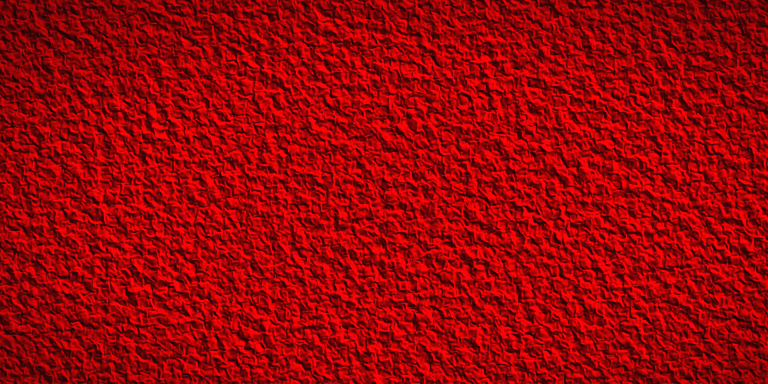
Reproduce this texture procedurally as a Shadertoy shader.

```glsl
// Rough red stucco wall under slanting light, darker at its corners.

const vec2 LIGHT_DIR = vec2(0.66, 0.75);
const float RED_BASE = 0.655;
const float RED_RANGE = 0.56;
const float GREEN = 0.02;
const float BLUE = 0.027;

float hash(vec2 cell) {
    vec3 h = fract(cell.xyx * vec3(0.1031, 0.1030, 0.0973));
    h += dot(h, h.yzx + 33.33);
    return fract((h.x + h.y) * h.z);
}

// Slope of a random unit vector at one lattice corner.
float cornerSlope(vec2 cell, vec2 offset) {
    float angle = 6.2832 * hash(cell);
    return dot(vec2(cos(angle), sin(angle)), offset);
}

float gradientNoise(vec2 p) {
    vec2 cell = floor(p);
    vec2 f = fract(p);
    vec2 w = f * f * f * (f * (f * 6.0 - 15.0) + 10.0);
    vec2 right = vec2(1.0, 0.0);
    vec2 up = vec2(0.0, 1.0);
    float low = mix(cornerSlope(cell, f), cornerSlope(cell + right, f - right), w.x);
    float high = mix(cornerSlope(cell + up, f - up), cornerSlope(cell + 1.0, f - 1.0), w.x);
    return mix(low, high, w.y);
}

mat2 rotation(float angle) {
    float c = cos(angle);
    float s = sin(angle);
    return mat2(c, s, -s, c);
}

// Uneven shift that makes the grains ragged.
vec2 raggedShift(vec2 p, float frequency, float amount) {
    vec2 q = p * frequency + 40.0;
    return amount * vec2(gradientNoise(q), gradientNoise(q + 211.7));
}

// Plaster height: turned octaves hide the noise lattice.
float plasterHeight(vec2 p, float frequency, float gain) {
    float height = 0.0;
    float amplitude = 1.0;
    mat2 turn = rotation(0.95);
    p += raggedShift(p, 48.0, 0.009);
    p = rotation(0.4) * p * frequency + 150.0;
    for (int i = 0; i < 3; i++) {
        height += amplitude * gradientNoise(p);
        p = turn * p * 1.9 + 317.3;
        amplitude *= gain;
    }
    return height;
}

// Height difference across a short step toward the light.
float reliefShade(vec2 p, vec2 lightDir, float stepSize) {
    vec2 halfStep = 0.5 * stepSize * lightDir;
    return plasterHeight(p - halfStep, 30.0, 0.65)
         - plasterHeight(p + halfStep, 30.0, 0.65);
}

// Compresses strong slopes into the range -1 to 1.
float softLimit(float x) {
    return x * inversesqrt(1.0 + x * x);
}

float vignette(vec2 uv, vec2 center, float strength) {
    return 1.0 - strength * smoothstep(0.3, 0.85, distance(uv, center));
}

void mainImage(out vec4 fragColor, in vec2 fragCoord) {
    vec2 uv = fragCoord / iResolution.xy;
    vec2 p = fragCoord / iResolution.y;

    // Relief lighting with a gentle falloff.
    float shade = softLimit(3.8 * reliefShade(p, LIGHT_DIR, 0.004));
    float red = (RED_BASE + RED_RANGE * shade) * vignette(uv, vec2(0.53, 0.45), 0.42);

    fragColor = vec4(clamp(red, 0.05, 1.0), GREEN, BLUE, 1.0);
}
```
